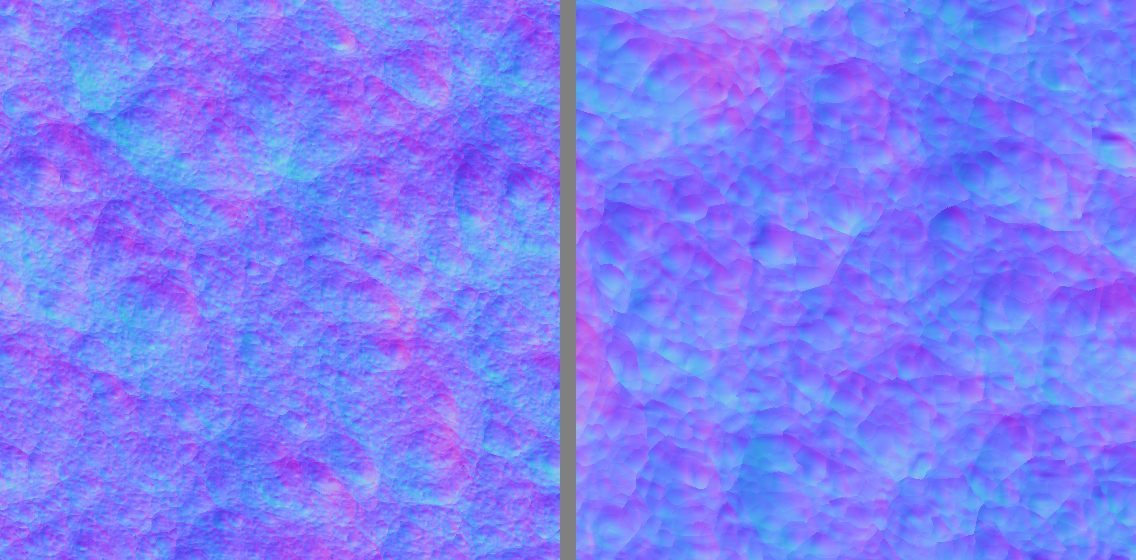
Left: the whole. Right: its middle third, enlarged.
This texture map is drawn by a WebGL 1 fragment shader. Its source:

```glsl
precision highp float;
uniform vec2 u_resolution;

#define OCTAVES 7
#define BASE_CELLS 3.6
#define LACUNARITY 1.88
#define SLOPE_DECAY 0.99
#define FACET_SHARE 0.5
#define WARP 0.22
#define RELIEF vec2(0.090, 0.107)
#define MEAN_TILT vec2(-0.005, -0.025)
#define CREASE_CELLS vec2(75.0, 170.0)
#define CREASE_DEPTH 0.028

// Three random values in 0..1 for a cell
vec3 hash3(vec2 cell, float seed) {
  vec3 p = fract(vec3(cell.xyx + seed * 7.31) * vec3(0.1031, 0.1030, 0.0973));
  p += dot(p, p.yxz + 33.33);
  return fract((p.xxy + p.yzz) * p.zyx);
}

// Gradients of cellular noise: smooth bumps in xy, sharp-edged facets in zw
vec4 cellSlopes(vec2 p, float seed) {
  vec2 cell = floor(p);
  vec2 bumps = vec2(0.0);
  vec2 nearest = vec2(2.0);
  for (int j = -1; j <= 1; j++) {
    for (int i = -1; i <= 1; i++) {
      vec2 id = cell + vec2(float(i), float(j));
      vec3 rnd = hash3(id, seed);
      vec2 d = p - id - rnd.xy;
      float falloff = max(1.0 - dot(d, d), 0.0);
      float height = rnd.z * 2.0 - 1.0;
      bumps -= 6.0 * height * falloff * falloff * d;
      if (dot(d, d) < dot(nearest, nearest)) nearest = d;
    }
  }
  return vec4(bumps, -2.0 * nearest);
}

// Layered rock relief, its ridges drawn out along the falling diagonal
vec2 rockSlope(vec2 p) {
  mat2 grainAxes = mat2(0.81, 0.65, 0.81, -0.65);
  vec2 q = grainAxes * p;
  vec2 slope = vec2(0.0);
  float cells = BASE_CELLS;
  float weight = 1.0;
  for (int k = 0; k < OCTAVES; k++) {
    float seed = float(k) + 1.0;
    vec4 s = cellSlopes(q * cells + slope * WARP + seed * 17.3, seed);
    // Only the smaller features are chipped into facets
    float facets = FACET_SHARE * smoothstep(0.5, 3.0, float(k));
    slope += weight * (s.xy * sqrt(1.0 - facets * facets) + s.zw * facets);
    cells *= LACUNARITY;
    weight *= SLOPE_DECAY;
  }
  return slope * grainAxes;
}

// Sparse fine creases that run level and upright
vec2 creaseSlope(vec2 p) {
  float upright = cellSlopes(p * CREASE_CELLS.yx, 11.0).x;
  float level = cellSlopes(p * CREASE_CELLS, 13.0).y;
  vec2 s = vec2(upright, level);
  return s * abs(s) * CREASE_DEPTH;
}

void main() {
  vec2 uv = gl_FragCoord.xy / min(u_resolution.x, u_resolution.y);

  // Tangent-space normal with its green axis pointing down
  vec2 tilt = rockSlope(uv) * RELIEF * vec2(-1.0, 1.0);
  tilt += creaseSlope(uv) + MEAN_TILT;
  vec3 normal = normalize(vec3(tilt, 1.0));

  gl_FragColor = vec4(normal * 0.5 + 0.5, 1.0);
}
```
